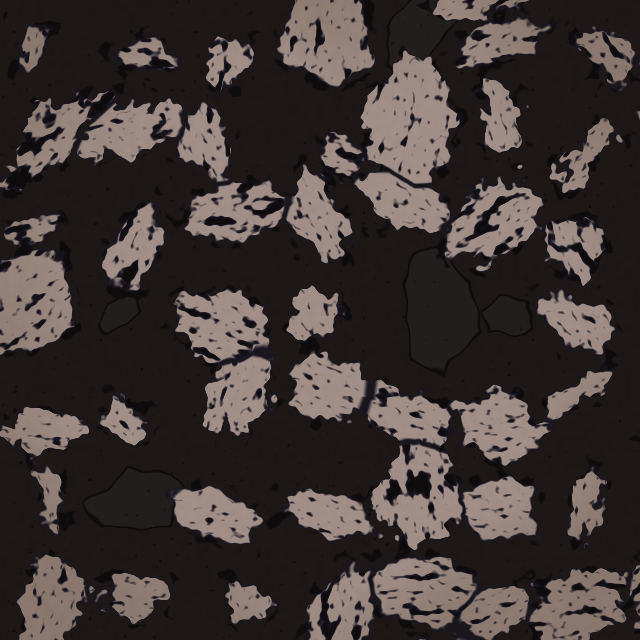
This texture is drawn by a Shadertoy shader. Its source:

```glsl
vec2 hash2(vec2 p) {
    p = vec2(dot(p, vec2(127.1, 311.7)), dot(p, vec2(269.5, 183.3)));
    return fract(sin(p) * 43758.55);
}

// Gradient noise, roughly -0.7 to 0.7
float gradientNoise(vec2 p) {
    vec2 i = floor(p), f = fract(p);
    vec2 u = f * f * f * (f * (f * 6.0 - 15.0) + 10.0);
    float corner[4];
    for (int k = 0; k < 4; k++) {
        vec2 o = vec2(k & 1, k >> 1);
        float a = 6.2832 * hash2(i + o).x;
        corner[k] = dot(vec2(cos(a), sin(a)), f - o);
    }
    return mix(mix(corner[0], corner[1], u.x), mix(corner[2], corner[3], u.x), u.y);
}

// Random convex polygon, stretched to the given half size
float shardDistance(vec2 q, vec2 halfSize, vec2 seed) {
    float m = -1.0;
    for (int i = 0; i < 7; i++) {
        vec2 h = hash2(seed + float(i) * 7.3);
        float a = (float(i) + 0.8 * h.x) * 6.2832 / 7.0;
        m = max(m, dot(q / halfSize, vec2(cos(a), sin(a))) - mix(0.75, 1.1, h.y));
    }
    return m * halfSize.y;
}

float coverage(float d) {
    return 1.0 - smoothstep(-0.0016, 0.0016, d);
}

void mainImage(out vec4 fragColor, in vec2 fragCoord) {
    vec2 uv = fragCoord / iResolution.y;
    vec2 cell = floor(uv * 7.0);
    float coarse = gradientNoise(uv * 26.0);
    float fine = gradientNoise(uv * 75.0 + 9.0);
    float chips = 0.026 * coarse + 0.013 * fine;

    // Nearest bright shard, its neighbour, and the nearest dull grain
    float nearest = 1.0, second = 1.0, dull = 1.0;
    vec2 local = vec2(0.0), traits = vec2(0.0);
    for (int y = -1; y <= 1; y++)
    for (int x = -1; x <= 1; x++) {
        vec2 id = cell + vec2(x, y);
        vec2 place = hash2(id + 3.7), form = hash2(id + 21.4), kind = hash2(id + 52.9);
        float angle = 3.1416 * hash2(id + 80.6).x;
        float c = cos(angle), s = sin(angle);
        vec2 q = mat2(c, -s, s, c) * (uv - (id + 0.25 + 0.5 * place) / 7.0);
        float len = mix(0.035, 0.1, form.x);
        float d = shardDistance(q, vec2(len, len * mix(0.38, 0.85, form.y)), id);
        if (kind.x > 0.88) {
            dull = min(dull, d + 0.012 * coarse);
            continue;
        }
        d += chips * mix(0.35, 1.2, kind.y);
        if (d < nearest) {
            second = nearest;
            nearest = d;
            local = q;
            traits = hash2(id + 33.1);
        } else {
            second = min(second, d);
        }
    }
    float body = max(nearest, 0.5 * (nearest - second) + 0.003);

    // Pores elongated along each shard
    float pores = gradientNoise(local * vec2(24.0, 55.0) + traits * 40.0);
    float pits = gradientNoise(local * vec2(75.0, 120.0) + traits * 90.0);
    float openness = mix(0.45, 0.06, traits.x * traits.x);
    float solid = max(body, (pores + 0.35 * pits - openness) * 0.02);
    solid = max(solid, (pits - 0.42) * 0.009);

    // Matrix with faint grain, specks and dull outlined inclusions
    vec3 color = vec3(0.112, 0.093, 0.088) * (1.0 + 0.05 * fine);
    color = mix(color, vec3(0.135, 0.118, 0.115), coverage(dull));
    color *= 1.0 - 0.55 * smoothstep(0.0025, 0.0005, abs(dull));
    float specks = gradientNoise(uv * 110.0 + 31.0);
    color *= 1.0 - 0.4 * smoothstep(0.43, 0.55, specks);

    // Black cavities in and beside the shards, then a cool rim
    float cavity = max(body - 0.014, (0.2 - gradientNoise(uv * 34.0 + 17.0)) * 0.025);
    cavity = min(cavity, body);
    color = mix(color, vec3(0.055, 0.045, 0.05), coverage(cavity));
    color = mix(color, vec3(0.09, 0.08, 0.13), 0.85 * smoothstep(0.0045, 0.001, solid));

    // Bright mineral, dimmer toward the corners
    float glow = smoothstep(0.62, 0.36, length(uv - 0.5) + 0.12 * gradientNoise(uv * 5.0));
    vec3 mineral = mix(vec3(0.54, 0.47, 0.43), vec3(0.63, 0.56, 0.53), glow);
    mineral *= 1.0 + 0.03 * fine;
    color = mix(color, mineral, coverage(solid));
    fragColor = vec4(color, 1.0);
}
```
